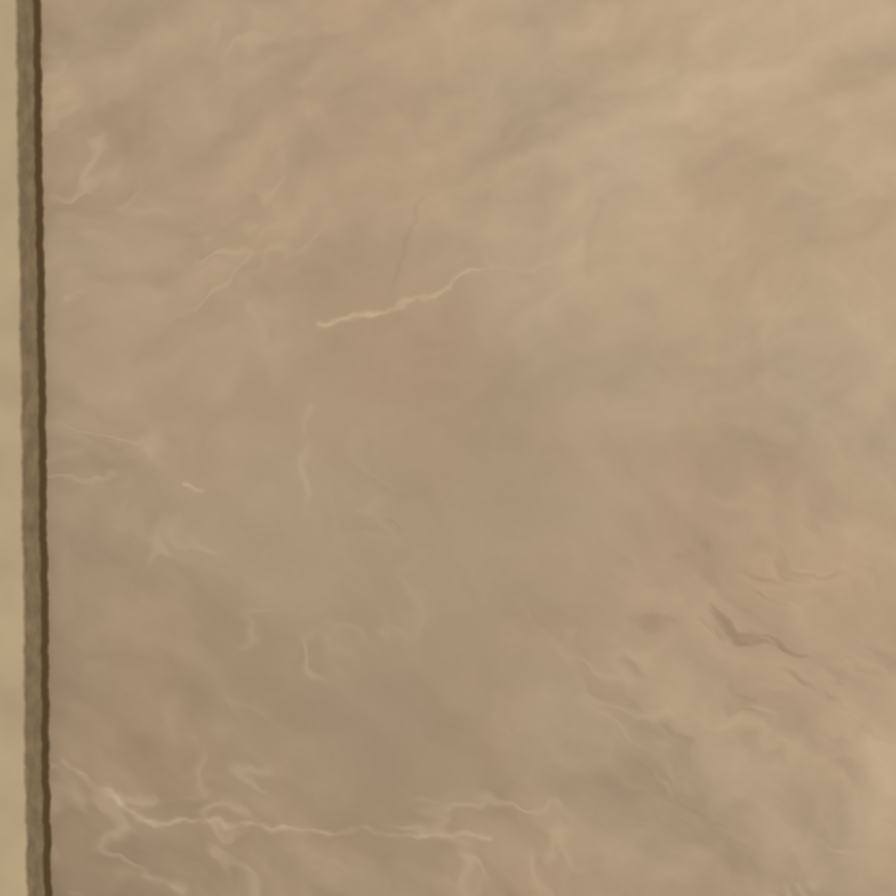
Write a Shadertoy shader that draws this texture.

```glsl
const vec3 STONE_SHADE = vec3(0.585, 0.505, 0.405);
const vec3 STONE_LIGHT = vec3(0.765, 0.663, 0.545);
const vec3 GREY_CAST = vec3(0.57, 0.52, 0.425);
const vec3 VEIN_CREAM = vec3(0.80, 0.71, 0.58);
const vec3 GROUT = vec3(0.49, 0.42, 0.315);
const vec3 GAP = vec3(0.32, 0.25, 0.16);
const vec3 NEXT_TILE = vec3(0.70, 0.62, 0.49);

vec2 hashGradient(vec2 cell) {
    vec3 h = fract(cell.xyx * vec3(0.1031, 0.1030, 0.0973));
    h += dot(h, h.yzx + 33.33);
    float angle = 6.2832 * fract((h.x + h.y) * h.z);
    return vec2(cos(angle), sin(angle));
}

float gradientNoise(vec2 p) {
    vec2 i = floor(p), f = p - i;
    vec2 u = f * f * f * (f * (f * 6.0 - 15.0) + 10.0);
    vec2 e = vec2(1.0, 0.0);
    float low = mix(dot(hashGradient(i), f), dot(hashGradient(i + e), f - e), u.x);
    float high = mix(dot(hashGradient(i + e.yx), f - e.yx),
                     dot(hashGradient(i + e.xx), f - e.xx), u.x);
    return mix(low, high, u.y);
}

float fbm(vec2 p, int octaves) {
    float sum = 0.0, amplitude = 0.7;
    for (int i = 0; i < octaves; i++) {
        sum += amplitude * gradientNoise(p);
        p = mat2(1.6, 1.2, -1.2, 1.6) * p + 17.3;
        amplitude *= 0.5;
    }
    return sum;
}

// Noise drawn out along one direction
float streaks(vec2 p, float angle, vec2 frequency, int octaves) {
    float c = cos(angle), s = sin(angle);
    vec2 along = vec2(c * p.x + s * p.y, c * p.y - s * p.x);
    return fbm(along * frequency, octaves);
}

float blob(vec2 p, vec2 centre, vec2 radius) {
    vec2 d = (p - centre) / radius;
    return exp(-dot(d, d));
}

// Soft line with a faint halo
float vein(vec2 p, vec2 a, vec2 b, float width) {
    vec2 ab = b - a;
    float d = length(p - a - ab * clamp(dot(p - a, ab) / dot(ab, ab), 0.0, 1.0));
    return exp(-d * d / (width * width)) + 0.18 * exp(-d / (width * 4.0));
}

float creamVeins(vec2 p) {
    float v = 0.75 * vein(p, vec2(0.362, 0.636), vec2(0.43, 0.655), 0.0032);
    v = max(v, 0.60 * vein(p, vec2(0.43, 0.655), vec2(0.55, 0.700), 0.0028));
    v = max(v, 0.18 * vein(p, vec2(0.55, 0.700), vec2(0.65, 0.710), 0.003));
    v = max(v, 0.50 * vein(p, vec2(0.065, 0.147), vec2(0.17, 0.085), 0.0036));
    v = max(v, 0.55 * vein(p, vec2(0.17, 0.085), vec2(0.34, 0.073), 0.0032));
    v = max(v, 0.50 * vein(p, vec2(0.34, 0.073), vec2(0.54, 0.065), 0.0032));
    v = max(v, 0.22 * vein(p, vec2(0.347, 0.545), vec2(0.333, 0.433), 0.004));
    v = max(v, 0.60 * vein(p, vec2(0.208, 0.457), vec2(0.226, 0.450), 0.003));
    v = max(v, 0.40 * vein(p, vec2(0.075, 0.66), vec2(0.09, 0.665), 0.004));
    return max(v, 0.45 * vein(p, vec2(0.165, 0.018), vec2(0.20, 0.0), 0.005));
}

// Soft pale threads following one direction
float threads(vec2 p, float angle) {
    return smoothstep(0.70, 1.0, 1.0 - 3.0 * abs(streaks(p, angle, vec2(7.0, 13.0), 3)));
}

vec3 stone(vec2 p) {
    vec2 warp = vec2(fbm(p * 7.0, 4), fbm(p * 7.0 + 41.0, 4));
    vec2 ragged = vec2(fbm(p * 26.0 + 3.0, 3), fbm(p * 26.0 + 57.0, 3));
    vec2 q = p + 0.045 * warp + 0.008 * ragged;
    float upper = smoothstep(0.35, 0.75, p.y);

    // Broad light, clouds and directional cleavage
    float rising = streaks(q, 0.45, vec2(5.0, 14.0), 5);
    float falling = streaks(q + 5.0, -0.62, vec2(5.0, 17.0), 5);
    float rough = 0.4 + 0.6 * smoothstep(0.12, 0.45, length(p - vec2(0.47, 0.42)));
    float tone = 0.52 + 0.42 * (p.x - 0.5) + 0.34 * (p.y - 0.5);
    tone += 0.34 * fbm(q * 3.2 + 9.0, 4) + 0.40 * rough * mix(falling, rising, upper);
    tone += 0.17 * rough * fbm(q * 24.0, 3) + 0.02 * gradientNoise(p * 120.0);

    // Faint dark scratches and sparse flaked hollows
    float scratches = 0.7 * vein(q, vec2(0.445, 0.69), vec2(0.475, 0.78), 0.004);
    scratches += 0.5 * vein(q, vec2(0.67, 0.69), vec2(0.675, 0.76), 0.005);
    scratches += 0.8 * vein(q, vec2(0.432, 0.413), vec2(0.438, 0.409), 0.003);
    float hollows = smoothstep(0.12, 0.45, streaks(q + 3.0, -0.6, vec2(12.0, 34.0), 3));
    float flaked = blob(p, vec2(0.84, 0.27), vec2(0.14, 0.13));
    tone -= 0.16 * scratches + 0.45 * flaked * hollows;

    vec3 color = mix(STONE_SHADE, STONE_LIGHT, clamp(tone, -0.1, 1.05));
    float grey = blob(q, vec2(0.43, 0.18), vec2(0.12, 0.08))
               + 0.7 * blob(q, vec2(0.07, 0.25), vec2(0.07, 0.25));
    color = mix(color, GREY_CAST, 0.4 * min(grey, 1.0));
    color += vec3(0.022, -0.004, -0.006) * fbm(p * 4.0 + 23.0, 3);

    // Pale wisps in patches, then the distinct veins
    float patches = smoothstep(0.0, 0.28, fbm(q * 6.0 + 31.0, 4));
    float edgeWear = smoothstep(0.55, 0.1, p.x) + smoothstep(0.4, 0.0, p.y);
    float wisps = mix(threads(q + 11.0, -0.55), threads(q + 19.0, 0.7), upper);
    wisps *= patches * min(0.2 + edgeWear, 1.0);
    float broken = clamp(0.75 + 1.3 * fbm(p * 34.0, 2), 0.15, 1.2);
    float veins = creamVeins(p + 0.018 * warp + 0.014 * ragged) * broken;
    return mix(color, VEIN_CREAM, clamp(0.28 * wisps + 0.8 * veins, 0.0, 0.8));
}

void mainImage(out vec4 fragColor, in vec2 fragCoord) {
    vec2 p = fragCoord / iResolution.y;
    vec3 color = stone(p);

    // Slanted joint: neighbour tile, grout bed, dark gap
    float wobble = 0.003 * fbm(vec2(p.y * 45.0, 2.5), 3);
    float x = p.x - mix(0.053, 0.041, p.y) + wobble;
    vec3 grout = GROUT * (1.0 + 0.18 * fbm(p * vec2(90.0, 45.0), 3));
    vec3 neighbour = NEXT_TILE * (1.0 + 0.10 * fbm(p * 12.0, 3));
    vec3 joint = mix(neighbour, grout, smoothstep(-0.026, -0.020, x));
    color *= 1.0 - 0.10 * exp(-max(x, 0.0) / 0.012);
    color = mix(joint, color, smoothstep(0.001, 0.006, x));
    float gap = 1.0 - smoothstep(0.0015, 0.0065, abs(x));
    color = mix(color, GAP, 0.95 * gap);

    fragColor = vec4(color, 1.0);
}
```
